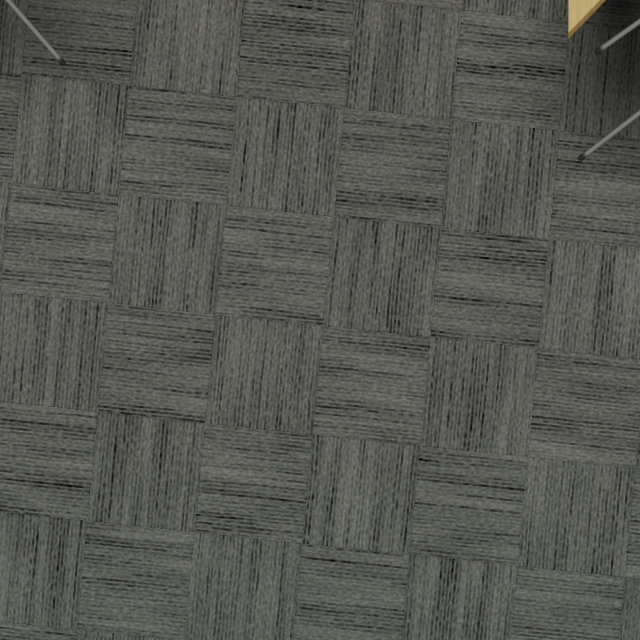
This texture is drawn by a WebGL 2 fragment shader. Its source:

```glsl
#version 300 es
precision highp float;
// Grey carpet tiles laid in a quarter-turn checker, with furniture legs at the top corners.
uniform vec2 u_resolution;
out vec4 fragColor;

vec2 hash2(vec2 p) {
  vec3 q = fract(p.xyx * vec3(0.1031, 0.1030, 0.0973));
  q += dot(q, q.yzx + 33.33);
  return fract((q.xx + q.yz) * q.zy);
}

float gradientNoise(vec2 p) {
  vec2 i = floor(p), f = fract(p);
  vec2 w = f * f * f * (f * (f * 6.0 - 15.0) + 10.0);
  vec4 corner;
  for (int k = 0; k < 4; k++) {
    vec2 o = vec2(k & 1, k >> 1);
    float angle = 6.2832 * hash2(i + o + 200.0).x;
    corner[k] = dot(vec2(cos(angle), sin(angle)), f - o);
  }
  return mix(mix(corner.x, corner.y, w.x), mix(corner.z, corner.w, w.x), w.y);
}

float segmentDistance(vec2 p, vec2 a, vec2 b) {
  vec2 ab = b - a;
  return length(p - a - ab * clamp(dot(p - a, ab) / dot(ab, ab), 0.0, 1.0));
}

// Dark thread per row: uneven strength, broken into dashes
float threads(vec2 yarn, float rows, vec2 seed) {
  float x = yarn.x * rows + 0.3 * gradientNoise(yarn * vec2(9.0, 2.0) + seed);
  float row = floor(x);
  float strength = 0.15 + 0.7 * hash2(vec2(row, floor(seed.x * 7.0)) + 20.0).x;
  float dash = 0.75 + 1.2 * gradientNoise(vec2(row * 1.37 + seed.x, yarn.y * 18.0 + seed.y));
  dash += 0.8 * gradientNoise(vec2(row * 2.61 + seed.y, yarn.y * 4.0 + seed.x));
  float profile = smoothstep(0.45, 0.08, abs(x - row - 0.5));
  return profile * strength * max(dash, 0.0);
}

vec3 carpet(vec2 uv, float pixel) {
  // Slightly rotated tile lattice
  mat2 lattice = mat2(0.168, -0.0176, 0.0164, 0.170);
  vec2 p = inverse(lattice) * (uv - vec2(0.505, 0.491));
  p += 0.008 * vec2(gradientNoise(p * 0.9 + 7.3), gradientNoise(p * 0.9 + 31.7));
  vec2 cell = floor(p), local = fract(p);
  vec2 seed = 60.0 * hash2(cell + 50.0);

  // x runs across the yarn, y along it
  bool upright = mod(cell.x + cell.y, 2.0) < 0.5;
  vec2 yarn = upright ? local : local.yx;

  float line = threads(yarn, 28.0, seed);
  float fine = gradientNoise(yarn * vec2(43.0, 22.0) + seed.yx + 90.0);
  float streak = gradientNoise(yarn * vec2(17.0, 1.1) + seed);
  float band = gradientNoise(yarn * vec2(6.0, 0.8) + seed.yx + 30.0);
  float grain = gradientNoise(uv * 250.0 + 300.0);

  float tone = 0.374 + 0.05 * streak + 0.09 * fine + 0.06 * band + 0.05 * grain;
  tone -= 0.18 * line * (1.0 - 0.9 * band - 0.5 * streak);
  tone += 0.012 * (hash2(cell + 80.0).x - 0.5) + 0.02 * gradientNoise(uv * 4.0 + 11.0);

  // Thin dark seams between tiles
  vec2 edge = min(local, 1.0 - local);
  float seam = min(edge.x, edge.y) * 0.17;
  tone -= 0.04 * (1.0 - smoothstep(0.0, 0.0012 + pixel, seam));
  return tone * mix(vec3(0.99, 1.02, 0.95), vec3(1.015, 1.01, 0.95), uv.y);
}

void main() {
  vec2 uv = gl_FragCoord.xy / u_resolution;
  float pixel = 1.0 / min(u_resolution.x, u_resolution.y);
  vec3 color = carpet(uv, pixel);

  // Soft shadows below the furniture
  vec2 right = (uv - vec2(1.0, 0.91)) / vec2(0.12, 0.14);
  vec2 left = (uv - vec2(0.02, 0.97)) / vec2(0.13, 0.10);
  color *= 1.0 - 0.6 * exp(-dot(right, right)) - 0.3 * exp(-dot(left, left));
  color *= 1.0 - 0.6 * smoothstep(0.08, 0.0, length(uv - vec2(0.97, 1.0)));

  // Metal legs with dark feet
  vec2 foot[3] = vec2[3](vec2(0.098, 0.902), vec2(0.934, 0.920), vec2(0.908, 0.753));
  vec2 top[3] = vec2[3](vec2(0.008, 1.005), vec2(1.01, 0.974), vec2(1.01, 0.832));
  for (int i = 0; i < 3; i++) {
    float d = segmentDistance(uv, foot[i], top[i]);
    vec3 metal = mix(vec3(0.47, 0.49, 0.47), vec3(0.25, 0.26, 0.25), smoothstep(0.001, 0.005, d));
    metal *= mix(0.35, 1.0, smoothstep(0.003, 0.012, distance(uv, foot[i])));
    color = mix(color, metal, smoothstep(pixel, -pixel, d - 0.0045));
  }

  // Wooden table corner with a darker front edge
  float slope = dot(uv - vec2(0.888, 0.939), normalize(vec2(-1.034, 1.0)));
  float inside = min(uv.x - 0.888, slope);
  vec3 wood = mix(vec3(0.52, 0.42, 0.24), vec3(0.74, 0.66, 0.46), smoothstep(0.005, 0.008, slope));
  wood += 0.04 * gradientNoise(uv * vec2(160.0, 30.0));
  color = mix(color, wood, smoothstep(-pixel, pixel, inside));

  fragColor = vec4(clamp(color, 0.0, 1.0), 1.0);
}
```
